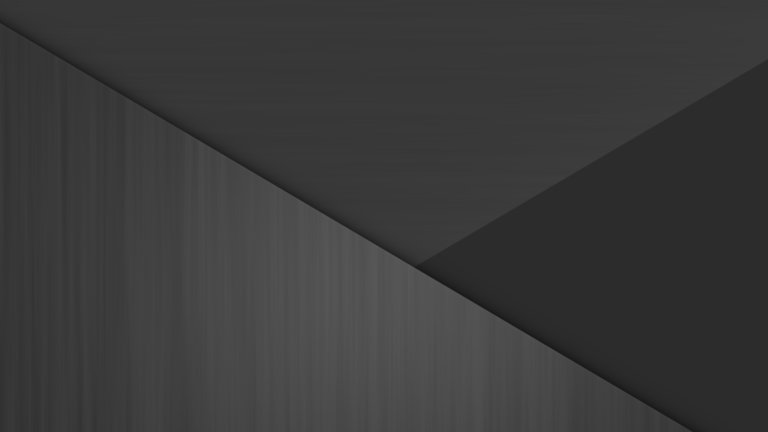
This background is drawn by a WebGL 2 fragment shader. Its source:

```glsl
#version 300 es
precision highp float;
// Three overlapping dark metal sheets split by two diagonal edges.
// Half-plane distances cut the sheets, stretched value noise brushes them,
// and exponential falloffs give the soft glow and the shadow under the front sheet.
uniform vec2 u_resolution;
out vec4 fragColor;

// Layout, in units of the canvas height
const vec2 FRONT_START = vec2(0.0, 0.947);
const vec2 FRONT_END = vec2(1.604, 0.0);
const vec2 SIDE_START = vec2(0.968, 0.387);
const vec2 SIDE_END = vec2(1.778, 0.863);
const vec2 GLOW_CENTER = vec2(0.90, 0.36);
const float GLOW_RADIUS = 0.64;

// Tones
const float BACK_TONE = 0.216;
const float BACK_LIFT = 0.018;
const float SIDE_TONE = 0.172;
const float FRONT_TONE = 0.19;
const float GLOW_GAIN = 0.14;

// Finish
const float SHADOW_WIDTH = 0.014;
const float SHADOW_DEPTH = 0.48;
const float RIM_GAIN = 0.02;
const float RIM_WIDTH = 0.003;
const float FRONT_GRAIN = 0.045;
const float BACK_GRAIN = 0.016;

float hash(vec2 p) {
    vec3 q = fract(vec3(p.xyx) * 0.1031);
    q += dot(q, q.yzx + 33.33);
    return fract((q.x + q.y) * q.z);
}

float valueNoise(vec2 p) {
    vec2 cell = floor(p);
    vec2 f = fract(p);
    f = f * f * (3.0 - 2.0 * f);
    float low = mix(hash(cell), hash(cell + vec2(1.0, 0.0)), f.x);
    float high = mix(hash(cell + vec2(0.0, 1.0)), hash(cell + 1.0), f.x);
    return mix(low, high, f.y);
}

// Signed distance to a line, positive on the left of its direction
float lineDistance(vec2 p, vec2 a, vec2 b) {
    vec2 dir = normalize(b - a);
    return dot(p - a, vec2(-dir.y, dir.x));
}

// Brushed grain in -0.5..0.5: x runs across the strokes, y along them
float brushed(vec2 p) {
    float sum = 0.0;
    float weight = 0.5;
    vec2 scale = vec2(60.0, 1.5);
    for (int i = 0; i < 3; i++) {
        sum += weight * (valueNoise(p * scale + float(i) * 17.0) - 0.5);
        scale *= vec2(2.2, 2.0);
        weight *= 0.7;
    }
    return sum;
}

void main() {
    vec2 p = gl_FragCoord.xy / u_resolution.y;
    float pixel = 1.0 / u_resolution.y;
    float frontDist = lineDistance(p, FRONT_START, FRONT_END);
    float sideDist = lineDistance(p, SIDE_START, SIDE_END);

    // Back sheet: horizontal strokes, slightly lighter toward the side sheet
    float back = BACK_TONE + BACK_LIFT * exp(-max(sideDist, 0.0) * 4.0);
    back += BACK_GRAIN * brushed(p.yx);

    // Plain side sheet, then the shadow cast on both
    float tone = mix(SIDE_TONE, back, smoothstep(-pixel, pixel, sideDist));
    tone *= 1.0 - SHADOW_DEPTH * exp(-max(frontDist, 0.0) / SHADOW_WIDTH);

    // Front sheet: vertical strokes, round glow and a faint lit rim
    vec2 fromGlow = (p - GLOW_CENTER) / GLOW_RADIUS;
    float front = FRONT_TONE + GLOW_GAIN * exp(-dot(fromGlow, fromGlow));
    front += FRONT_GRAIN * brushed(p);
    front += RIM_GAIN * exp(-max(-frontDist, 0.0) / RIM_WIDTH);
    tone = mix(front, tone, smoothstep(-pixel, pixel, frontDist));

    fragColor = vec4(vec3(tone), 1.0);
}
```
